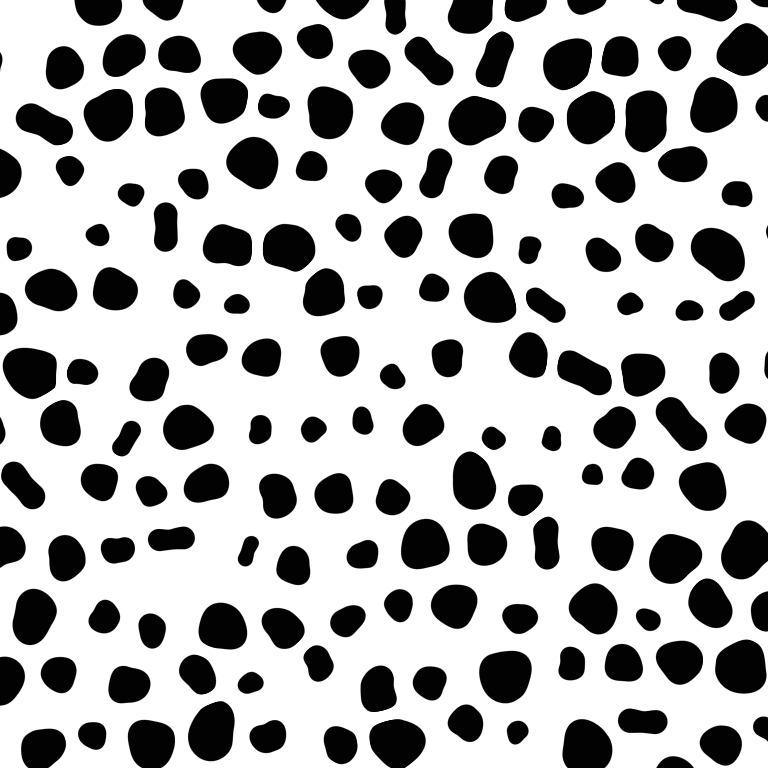
Give the GLSL for this pattern, as a WebGL 2 fragment shader.

```glsl
#version 300 es
precision highp float;
// Dalmatian print: scattered, well spaced black blobs of mixed size on white.

uniform vec2 u_resolution;
out vec4 fragColor;

const float TAU = 6.2831853;
const float CELLS = 12.4;        // spots across the canvas
const float SPACING = 0.31;      // wanted gap between spots, in cells
const float MIN_GAP = 0.17;      // smallest gap allowed, in cells
const vec3 PAPER = vec3(1.0);
const vec3 INK = vec3(0.008);

float hash(vec2 cell, float salt) {
    return fract(sin(dot(cell, vec2(127.1, 311.7)) + salt * 74.7) * 43758.5453);
}

float smoothMax(float a, float b, float k) {
    float h = max(k - abs(a - b), 0.0) / k;
    return max(a, b) + h * h * k * 0.25;
}

mat2 rotation(float angle) {
    float c = cos(angle), s = sin(angle);
    return mat2(c, s, -s, c);
}

// Odd rows are shifted by half a cell.
float rowShift(float row) {
    return 0.5 * mod(row, 2.0);
}

float spotRadius(vec2 cell) {
    return mix(0.17, 0.42, hash(cell, 1.0));
}

vec2 jitteredCentre(vec2 cell) {
    vec2 jitter = vec2(hash(cell, 2.0), hash(cell, 3.0)) - 0.5;
    return cell + 0.5 + vec2(rowShift(cell.y), 0.0) + 0.56 * jitter;
}

// Push a centre away from neighbours that crowd it.
vec2 relaxedCentre(vec2 cell, float radius) {
    vec2 centre = jitteredCentre(cell);
    vec2 push = vec2(0.0);
    for (int y = -1; y <= 1; y++) {
        for (int x = -1; x <= 1; x++) {
            if (x == 0 && y == 0) continue;
            vec2 other = cell + vec2(x, y);
            vec2 away = centre - jitteredCentre(other);
            float dist = max(length(away), 0.001);
            float crowding = max(radius + spotRadius(other) + SPACING - dist, 0.0);
            push += away / dist * crowding;
        }
    }
    return centre + 0.45 * push;
}

// Signed distance to a rounded, lumpy pebble; a few are long and waisted.
float blob(vec2 q, float radius, vec2 cell) {
    float isLong = step(0.9, hash(cell, 4.0));
    float stretch = mix(0.36 * hash(cell, 5.0), 0.72, isLong);
    radius = mix(radius, min(radius, 0.34), isLong);
    q = rotation(TAU * hash(cell, 6.0)) * q;

    float angle = atan(q.y, q.x);
    float lumps = 0.04 * cos(2.0 * angle + TAU * hash(cell, 7.0))
                + 0.06 * cos(3.0 * angle + TAU * hash(cell, 8.0))
                + 0.028 * cos(4.0 * angle + TAU * hash(cell, 9.0));
    float outline = 1.0 + mix(lumps, 0.5 * lumps + 0.08 * cos(2.0 * angle), isLong);

    float halfSpine = stretch * radius;
    q.x -= clamp(q.x, -halfSpine, halfSpine);
    return length(q) - radius * (1.0 - 0.4 * stretch) * outline;
}

// Distance to the nearest spot, trimmed so that spots never touch.
float spots(vec2 p) {
    float nearest = 10.0;
    float second = 10.0;
    float row = floor(p.y);
    for (int y = -1; y <= 1; y++) {
        float r = row + float(y);
        float column = floor(p.x - rowShift(r));
        for (int x = -1; x <= 1; x++) {
            vec2 cell = vec2(column + float(x), r);
            float radius = spotRadius(cell);
            float d = blob(p - relaxedCentre(cell, radius), radius, cell);
            second = min(second, max(nearest, d));
            nearest = min(nearest, d);
        }
    }
    return smoothMax(nearest, MIN_GAP - (second - nearest), 0.08);
}

void main() {
    float side = min(u_resolution.x, u_resolution.y);
    vec2 p = gl_FragCoord.xy / side * CELLS + vec2(20.0, 40.0);
    float pixel = CELLS / side;
    float paper = smoothstep(-0.75 * pixel, 0.75 * pixel, spots(p));
    fragColor = vec4(mix(INK, PAPER, paper), 1.0);
}
```
